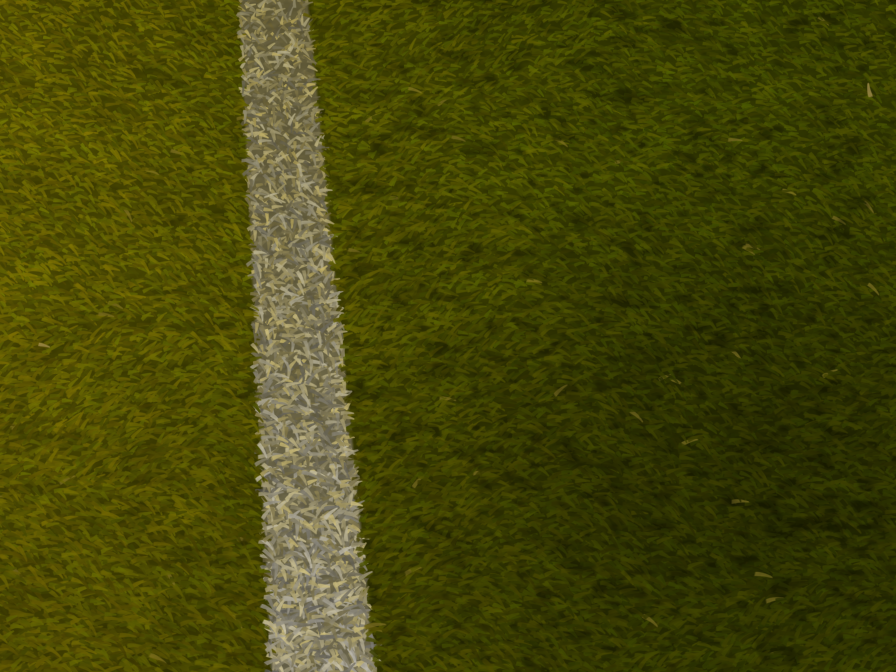
Give the GLSL for this texture, as a WebGL 1 fragment shader.

```glsl
precision highp float;
// Artificial turf crossed by a tapering painted stripe, lit from the upper left.
// Layers of short random blades take the colour found at their root, so the
// stripe gets a ragged edge; smooth noise adds clumps and shaded hollows.

uniform vec2 u_resolution;

float hash(vec2 p) {
  vec3 a = fract(vec3(p.xyx) * 0.1031);
  a += dot(a, a.yzx + 33.33);
  return fract((a.x + a.y) * a.z);
}

vec2 hash2(vec2 p) {
  return vec2(hash(p + 17.3), hash(p.yx + 71.9));
}

float noise(vec2 p) {
  vec2 i = floor(p), f = fract(p);
  f = f * f * (3.0 - 2.0 * f);
  return mix(mix(hash(i), hash(i + vec2(1.0, 0.0)), f.x),
             mix(hash(i + vec2(0.0, 1.0)), hash(i + vec2(1.0, 1.0)), f.x), f.y);
}

// Soft coverage of the painted stripe, narrowing towards the top.
float stripe(vec2 p, float soft) {
  float left = 0.403 - 0.047 * p.y;
  float right = 0.559 - 0.101 * p.y;
  return smoothstep(-soft, soft, p.x - left) * smoothstep(-soft, soft, right - p.x);
}

// Broad lighting of the green: warm at left, dark at lower right.
vec3 grassColor(vec2 p) {
  vec3 c = mix(vec3(0.365, 0.352, 0.008), vec3(0.232, 0.258, 0.004),
               smoothstep(-0.1, 1.15, p.x));
  vec2 hollow = (p - vec2(1.12, 0.34)) / vec2(0.42, 0.33);
  c *= 1.0 - 0.23 * exp(-dot(hollow, hollow));
  vec2 glow = (p - vec2(0.85, 0.76)) / vec2(0.3, 0.22);
  c *= 1.0 + 0.08 * exp(-dot(glow, glow));
  return c * mix(0.92, 1.06, smoothstep(0.0, 0.8, p.y));
}

vec3 paintColor(vec2 p) {
  return mix(vec3(0.61, 0.58, 0.45), vec3(0.56, 0.52, 0.33), p.y);
}

// Tapered blade centred at the origin.
float blade(vec2 p, float angle, float halfLength, float width, float soft) {
  vec2 axis = vec2(cos(angle), sin(angle));
  float along = dot(p, axis);
  float across = dot(p, vec2(-axis.y, axis.x)) + along * along * 8.0;
  float taper = 1.0 - 0.6 * clamp(along / halfLength, -0.5, 1.0);
  float body = 1.0 - smoothstep(width * taper - soft, width * taper + soft, abs(across));
  return body * (1.0 - smoothstep(halfLength * 0.75, halfLength, abs(along)));
}

void main() {
  vec2 p = gl_FragCoord.xy / u_resolution * vec2(4.0 / 3.0, 1.0);
  float soft = max(0.7 / u_resolution.y, 0.0013);

  // Shaded mat beneath the blades
  float paint = stripe(p, 0.003);
  vec3 col = mix(grassColor(p) * 0.72, paintColor(p) * vec3(0.68, 0.68, 0.65), paint);

  // Blades, back to front
  float size = mix(1.1, 0.78, p.y);
  for (int layer = 0; layer < 4; layer++) {
    float seed = float(layer) * 37.0 + 11.0;
    vec2 shift = vec2(0.31, 0.47) * float(layer);
    vec2 cell = floor(p / 0.015 + shift);
    for (int j = -1; j <= 1; j++) {
      for (int i = -1; i <= 1; i++) {
        vec2 id = cell + vec2(float(i), float(j));
        vec2 root = (id + hash2(id + seed) - shift) * 0.015;
        vec2 rnd = hash2(id + seed + 123.0);
        float pick = hash(id + seed + 251.0);
        float white = step(0.5, stripe(root, 0.002));

        float lean = mix(0.35, -0.35, smoothstep(0.3, 0.7, noise(root * 5.0 + 3.0)));
        float angle = lean + (rnd.x - 0.5) * mix(1.5, 2.8, white);
        float cover = blade(p - root, angle, size * mix(0.009, 0.0145, rnd.y),
                            size * 0.0023, soft);

        float tone = mix(0.76, 1.24, pick);
        vec3 grass = grassColor(root) * tone * vec3(0.92 + 0.17 * rnd.y, 1.0, 1.0);
        grass = mix(grass, vec3(0.52, 0.46, 0.16), 0.7 * step(0.9975, rnd.y));
        vec3 fibre = paintColor(root) * mix(0.66, 1.28, pick);
        fibre *= mix(vec3(1.03, 1.0, 0.82), vec3(0.95, 0.98, 1.2), rnd.y);
        col = mix(col, mix(grass, fibre, white), cover * mix(0.8, 0.88, white));
      }
    }
  }

  // Clumps and dark gaps, with finer grain along the lie of the turf
  float clump = noise(p * vec2(19.0, 29.0) + 8.0);
  float gap = noise(vec2(p.x + p.y * 0.4, p.y) * vec2(48.0, 88.0));
  float grain = noise(vec2(p.x - p.y * 0.3, p.y) * vec2(110.0, 210.0));
  float shade = 0.89 + 0.13 * clump + 0.1 * grain;
  shade *= 1.0 - 0.27 * smoothstep(0.58, 0.95, gap) * smoothstep(-0.2, 0.8, p.x);
  col *= mix(shade, 0.92 + 0.14 * grain, paint);

  // Pale stray fibres lying on the green
  float stray = blade(p - vec2(1.293, 0.866), 1.75, 0.012, 0.0025, soft)
              + blade(p - vec2(0.066, 0.486), -0.25, 0.01, 0.002, soft);
  col = mix(col, vec3(0.62, 0.54, 0.29), stray * 0.8);

  gl_FragColor = vec4(clamp(col, 0.0, 1.0), 1.0);
}
```
